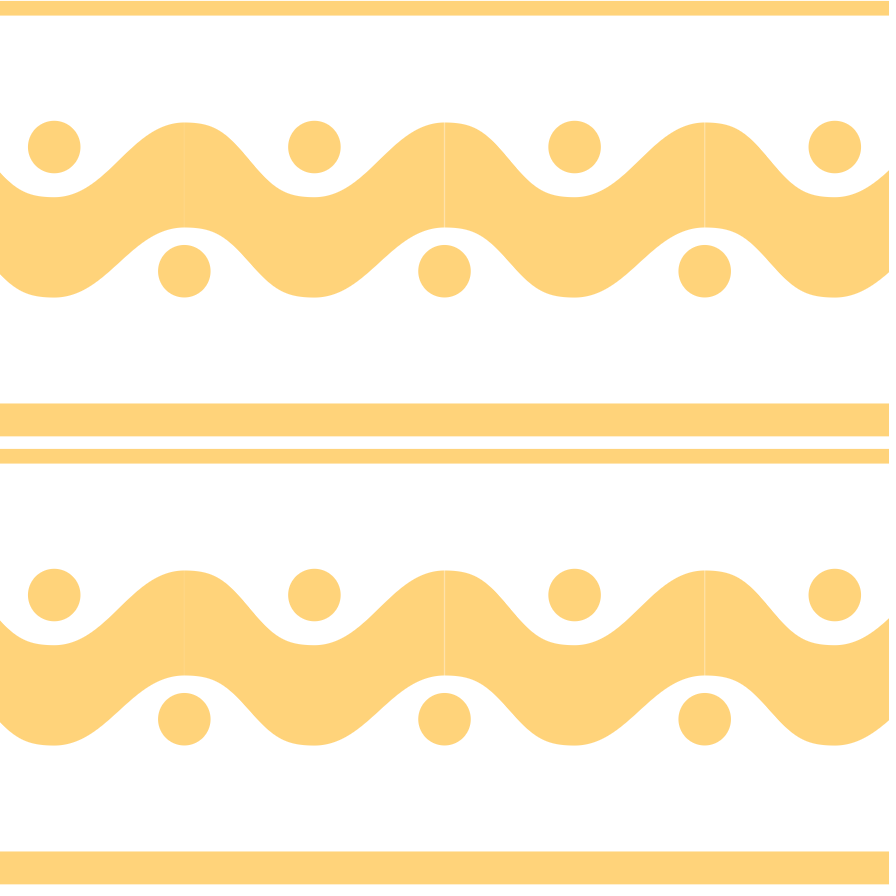
This pattern is drawn by a WebGL 2 fragment shader. Its source:

```glsl
#version 300 es
precision highp float;

#define ROWS 2.0
#define WAVE_PERIOD 0.2904
#define CREST_X 0.2057
#define TOP_EDGE vec2(0.1784, 0.0417)
#define BOTTOM_EDGE vec2(0.2930, 0.0391)
#define DOT_RADIUS 0.0293
#define DOT_ROWS vec2(0.1641, 0.3027)
#define THIN_STRIPE vec2(0.0010, 0.0174)
#define THICK_STRIPE vec2(0.4503, 0.4870)
#define PRINT_WIDTH 0.9922
#define SEAM_WIDTH 0.0013

uniform vec2 u_resolution;
out vec4 fragColor;

const float TAU = 6.2831853;
const vec3 PAPER = vec3(1.0);
const vec3 AMBER = vec3(1.0, 0.827, 0.48);

// Coverage of a shape from its signed distance
float fill(float dist, float pixel) {
    return clamp(0.5 - dist / pixel, 0.0, 1.0);
}

float stripe(float y, vec2 span, float pixel) {
    return fill(max(span.x - y, y - span.y), pixel);
}

// Unit wave, with a fuller shoulder on the falling side
float waveShape(float phase) {
    float c = cos(phase);
    float s = sin(phase);
    float fullness = s > 0.0 ? 0.32 : 0.08;
    return c + fullness * c * s * s;
}

// Height of a wavy edge: x is its middle, y its amplitude
float edgeHeight(vec2 edge, float wave) {
    return edge.x - edge.y * wave;
}

void main() {
    float pixel = 1.0 / min(u_resolution.x, u_resolution.y);
    vec2 uv = gl_FragCoord.xy / u_resolution;

    // Row cell, measured downward from its top
    float y = fract((1.0 - uv.y) * ROWS) / ROWS;

    // Offset from the nearest crest and from the nearest trough
    float cell = (uv.x - CREST_X) / WAVE_PERIOD;
    float crestX = (fract(cell + 0.5) - 0.5) * WAVE_PERIOD;
    float troughX = (fract(cell) - 0.5) * WAVE_PERIOD;

    // Wavy band, with edge softness corrected for slope
    float phase = cell * TAU;
    float wave = waveShape(phase);
    float slope = TOP_EDGE.y * TAU / WAVE_PERIOD * sin(phase);
    float bandDist = max(edgeHeight(TOP_EDGE, wave) - y,
                         y - edgeHeight(BOTTOM_EDGE, wave));
    float band = fill(bandDist, pixel * sqrt(1.0 + slope * slope));

    // Faint joins at the crests, weakest at the first
    float join = fill(abs(crestX) - 0.5 * SEAM_WIDTH, max(pixel, SEAM_WIDTH));
    float strength = 0.08 + 0.27 * clamp(floor(cell + 0.5), 0.0, 1.0);
    band *= 1.0 - strength * join;

    // Dots above the troughs and below the crests
    float upperDot = length(vec2(troughX, y - DOT_ROWS.x));
    float lowerDot = length(vec2(crestX, y - DOT_ROWS.y));
    float dots = fill(min(upperDot, lowerDot) - DOT_RADIUS, pixel);

    // Border stripes
    float stripes = max(stripe(y, THIN_STRIPE, pixel),
                        stripe(y, THICK_STRIPE, pixel));

    // Ink stops short of the right side
    float ink = max(max(band, dots), stripes) * fill(uv.x - PRINT_WIDTH, pixel);
    fragColor = vec4(mix(PAPER, AMBER, ink), 1.0);
}
```
